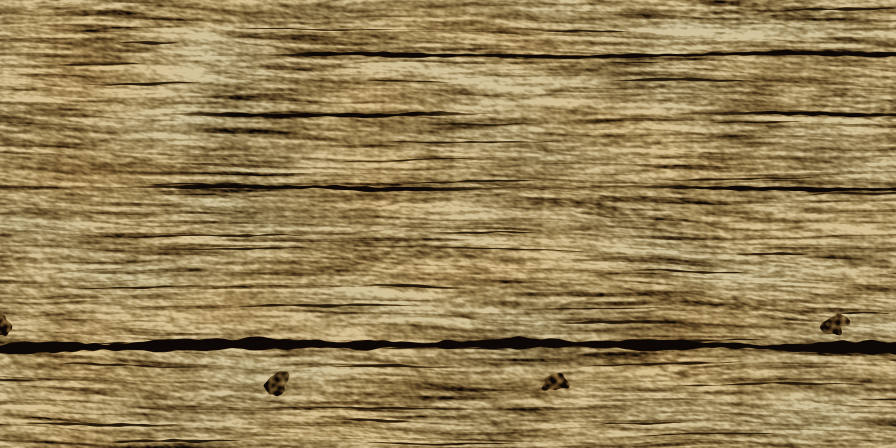
Give the GLSL for this texture, as a Shadertoy shader.

```glsl
// Weathered timber: horizontal fibres from stretched gradient noise, split by
// long seams and short checks, with a few rusty knots. Every layer adds to one
// tone value, which a six-step colour ramp turns into wood colours.

#define BLACK  vec3(0.05, 0.03, 0.02)
#define UMBER  vec3(0.24, 0.17, 0.08)
#define BROWN  vec3(0.38, 0.29, 0.15)
#define OLIVE  vec3(0.51, 0.42, 0.25)
#define TAN    vec3(0.63, 0.54, 0.35)
#define STRAW  vec3(0.75, 0.67, 0.49)
#define BASE_TONE   4.38
#define GRAIN       1.0
#define FLOW        0.02
#define SEAM_WIDTH  0.011
#define CHECK_ROWS  24.0
#define KNOT_RADIUS 0.027

float hash(vec2 cell) {
    return fract(sin(dot(cell, vec2(127.1, 311.7))) * 43758.5);
}

float slope(vec2 cell, vec2 offset) {
    float angle = 6.2832 * hash(cell);
    return dot(vec2(cos(angle), sin(angle)), offset);
}

// Gradient noise, roughly -0.7 to 0.7
float noise(vec2 p) {
    vec2 i = floor(p), f = p - i;
    vec2 u = f * f * f * (f * (f * 6.0 - 15.0) + 10.0);
    vec2 e = vec2(1.0, 0.0);
    return mix(mix(slope(i, f), slope(i + e.xy, f - e.xy), u.x),
               mix(slope(i + e.yx, f - e.yx), slope(i + 1.0, f - 1.0), u.x), u.y);
}

// Noise stretched along x; the shear staggers its rows
float streak(vec2 p, vec2 scale, float seed) {
    vec2 q = p * scale + seed;
    return noise(vec2(q.x + 0.37 * q.y, q.y));
}

// Fibres, from broad stains down to fine grit
float grainTone(vec2 p) {
    float stain  = streak(p, vec2(1.8, 7.0), 3.7);
    float band   = streak(p, vec2(2.5, 24.0), 11.3);
    float fibre  = streak(p, vec2(4.5, 58.0), 23.1);
    float thread = streak(p, vec2(10.0, 112.0), 37.9);
    float speck  = streak(p, vec2(42.0, 125.0), 51.2);
    float grit   = streak(p, vec2(95.0, 170.0), 59.6);
    float groove = smoothstep(0.14, 0.34, streak(p, vec2(3.2, 74.0), 67.4) + 0.12 * speck);
    float crease = 1.0 - smoothstep(0.0, 0.11, abs(streak(p, vec2(3.0, 34.0), 75.8)));
    float smoke  = smoothstep(0.12, 0.5, streak(p, vec2(2.2, 9.0), 83.6));
    float tone = 1.25 * stain + 1.6 * band + 2.1 * fibre + 2.2 * thread;
    tone += 1.9 * speck + 1.2 * grit - smoke * (0.7 - 1.2 * speck);
    return tone - 1.7 * groove - crease * (0.9 + 1.5 * band);
}

// Long seams: x is the open gap, y the shaded lip around it
vec2 seams(vec2 p, float blur) {
    vec2 result = vec2(0.0);
    for (int i = 0; i < 4; i++) {
        float k = float(i), row = k * 7.37 + 0.5;
        float height = 0.225 + 0.65 * pow(k / 3.0, 0.55);
        height += 0.014 * noise(vec2(p.x * 1.3, row)) + 0.004 * noise(vec2(p.x * 9.0, row));
        height += 0.002 * noise(vec2(p.x * 35.0, row));
        float open = smoothstep(-0.25, 0.05, noise(vec2(p.x * 1.2 + 2.6, row + 40.0)));
        open = i == 0 ? 1.0 : open;
        float width = SEAM_WIDTH * (i == 0 ? 1.0 : 0.45) * open;
        width *= 0.9 + 0.7 * noise(vec2(p.x * 8.0, row + 20.0)) + 0.5 * noise(vec2(p.x * 30.0, row));
        float d = abs(p.y - height);
        float gap = open * (1.0 - smoothstep(width - blur, width + blur, d));
        float lip = open * exp(-d / (width + 0.004));
        result = max(result, vec2(gap, lip));
    }
    return result;
}

// Short tapered checks, at most one per cell of a staggered grid
float checks(vec2 p, float blur) {
    float row = floor(p.y * CHECK_ROWS);
    float x = p.x / 0.6 + hash(vec2(row, 5.0));
    vec2 cell = vec2(floor(x), row);
    float size = hash(cell + 17.0);
    float reach = mix(0.1, 0.4, hash(cell + 31.0));
    float along = (fract(x) - 0.5) / reach;
    float taper = max(0.0, 1.0 - along * along);
    float height = (row + mix(0.3, 0.7, hash(cell + 43.0))) / CHECK_ROWS;
    height += 0.003 * noise(vec2(p.x * 16.0, row + 0.5));
    float width = 0.0042 * size * taper * (0.8 + noise(p * vec2(24.0, 3.0)));
    float gap = 1.0 - smoothstep(width - blur, width + blur, abs(p.y - height));
    return gap * smoothstep(0.0, 0.5, taper) * step(0.42, size);
}

// Knots: x is the coverage, y the tone inside
vec2 knots(vec2 p, float blur) {
    vec2 result = vec2(0.0);
    for (int i = 0; i < 4; i++) {
        float x = 0.62 * float(i);
        vec2 q = p - vec2(x, 0.145 + 0.13 * step(0.7, abs(x - 1.0)));
        vec2 turned = vec2(q.x + 0.5 * q.y, q.y - 0.4 * q.x);
        float d = length(turned * vec2(0.9, 1.15)) - KNOT_RADIUS + 0.022 * noise(q * 45.0 + x);
        float cover = 1.0 - smoothstep(-blur, 2.0 * blur, d);
        float tone = 0.9 + 4.0 * noise(q * 75.0 + 9.0 * x) + 35.0 * q.y;
        result = cover > result.x ? vec2(cover, tone) : result;
    }
    return result;
}

vec3 woodColour(float tone) {
    vec3 ramp[6] = vec3[6](BLACK, UMBER, BROWN, OLIVE, TAN, STRAW);
    vec3 colour = ramp[0];
    for (int i = 1; i < 6; i++)
        colour = mix(colour, ramp[i], clamp(tone - float(i - 1), 0.0, 1.0));
    return colour + (STRAW - TAN) * clamp(tone - 5.0, 0.0, 0.7);
}

void mainImage(out vec4 fragColor, in vec2 fragCoord) {
    vec2 p = fragCoord / iResolution.y;
    float blur = max(0.7 / iResolution.y, 0.0015);

    // Let the fibres drift gently up and down
    vec2 wood = p;
    wood.y += FLOW * noise(p * vec2(1.5, 4.0)) + 0.2 * FLOW * noise(p * vec2(6.0, 15.0) + 7.0);

    float tone = BASE_TONE + GRAIN * grainTone(wood);
    vec2 seam = seams(p, blur);
    tone -= 0.9 * seam.y;
    tone = mix(tone, 0.3, 0.95 * checks(wood, blur));
    tone = mix(tone, 0.0, seam.x);
    vec2 knot = knots(p, blur);
    tone = mix(tone, knot.y, knot.x);

    // Warm and cool patches, with rust on the knots
    float warmth = noise(p * vec2(3.0, 9.0) + 91.0) + 0.8 * knot.x;
    vec3 colour = woodColour(tone) * (1.0 + warmth * vec3(0.04, -0.02, -0.1));
    fragColor = vec4(clamp(colour, 0.0, 1.0), 1.0);
}
```
